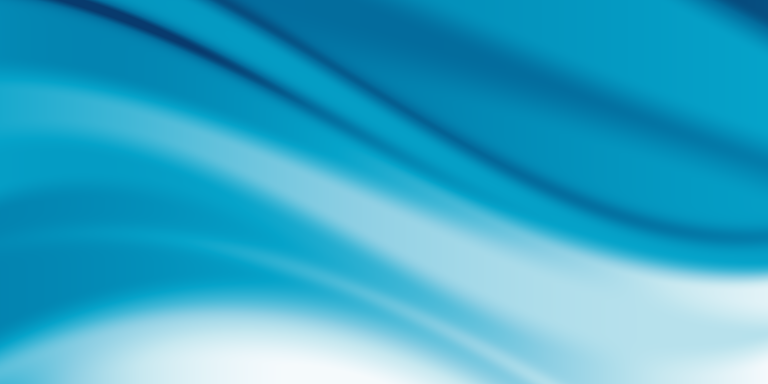
This background is drawn by a WebGL 2 fragment shader. Its source:

```glsl
#version 300 es
precision highp float;

uniform vec2 u_resolution;
out vec4 fragColor;

// Tone ramp from navy through cyan to white
const vec3 RAMP[8] = vec3[8](
    vec3(0.03, 0.23, 0.43), vec3(0.01, 0.43, 0.62),
    vec3(0.01, 0.54, 0.71), vec3(0.02, 0.64, 0.79),
    vec3(0.26, 0.72, 0.84), vec3(0.55, 0.81, 0.89),
    vec3(0.78, 0.91, 0.94), vec3(0.96, 0.98, 0.99));

vec3 rampColor(float tone) {
    float t = clamp(tone, 0.0, 6.999);
    int i = int(t);
    return mix(RAMP[i], RAMP[i + 1], fract(t));
}

// Cubic through four values spaced evenly across the canvas
float cubic(float x, vec4 v) {
    float t = 3.0 * x;
    float a = t - 1.0;
    float b = t - 2.0;
    float c = t - 3.0;
    return dot(v, vec4(-a * b * c / 6.0, t * b * c / 2.0,
                       -t * a * c / 2.0, t * a * b / 6.0));
}

// Replaces the tone below a soft curved edge
float fold(float tone, vec2 p, vec4 edge, float softness, vec4 below) {
    float d = p.y - cubic(p.x, edge);
    return mix(tone, cubic(p.x, below), smoothstep(-softness, softness, d));
}

// Soft bright or dark line along a curve
float streak(vec2 p, vec4 path, float width, vec4 strength) {
    float d = (p.y - cubic(p.x, path)) / width;
    return cubic(p.x, strength) * exp(-d * d);
}

void main() {
    // Horizontal position and depth below the top edge
    vec2 p = gl_FragCoord.xy / u_resolution;
    p.y = 1.0 - p.y;

    // Cyan field with a dark upper right corner
    float tone = cubic(p.x, vec4(2.0, 2.0, 2.4, 3.0));
    float corner = p.y - 1.1 * (p.x - 0.91);
    tone -= 2.6 * (1.0 - smoothstep(-0.06, 0.06, corner));

    // Upper dark folds
    tone = fold(tone, p, vec4(-0.29, -0.14, 0.125, 0.385), 0.055,
                vec4(1.0, 1.0, 1.0, 1.4));
    tone = fold(tone, p, vec4(-0.16, 0.05, 0.25, 0.47), 0.065,
                vec4(1.4, 1.3, 2.1, 2.8));

    // Long blue crease
    vec4 crease = vec4(-0.21, 0.057, 0.445, 0.617);
    tone = fold(tone, p, crease + 0.02, 0.03, vec4(2.3, 2.7, 2.9, 2.9));
    tone += streak(p, crease, 0.03, vec4(-1.0, -0.8, -1.2, -1.2));

    // Navy crease opening into the pale right side
    vec4 navy = vec4(-0.04, 0.203, 0.555, 0.703);
    tone = fold(tone, p, navy + 0.013, 0.04, vec4(2.0, 2.4, 4.6, 6.6));
    tone += streak(p, navy, 0.028, vec4(-2.0, -2.2, -0.3, 0.0));

    // Central pale ribbon and the blue below it
    tone = fold(tone, p, vec4(0.19, 0.36, 0.65, 0.83), 0.047,
                vec4(3.3, 4.6, 5.5, 5.7));
    tone = fold(tone, p, vec4(0.36, 0.5, 0.833, 0.91), 0.047,
                vec4(2.8, 3.1, 4.7, 7.0));
    tone = fold(tone, p, vec4(0.515, 0.578, 0.94, 1.25), 0.037,
                vec4(1.8, 2.8, 4.7, 7.0));
    tone += streak(p, vec4(0.633, 0.667, 0.95, 1.35), 0.028,
                   vec4(0.2, 0.7, 0.7, 0.0));

    // White swell along the bottom
    tone = fold(tone, p, vec4(0.91, 0.78, 1.03, 1.67), 0.07,
                vec4(4.6, 5.2, 5.8, 7.0));
    tone = fold(tone, p, vec4(1.0, 0.87, 1.09, 1.56), 0.08,
                vec4(3.5, 6.9, 6.9, 7.0));

    fragColor = vec4(rampColor(tone), 1.0);
}
```
